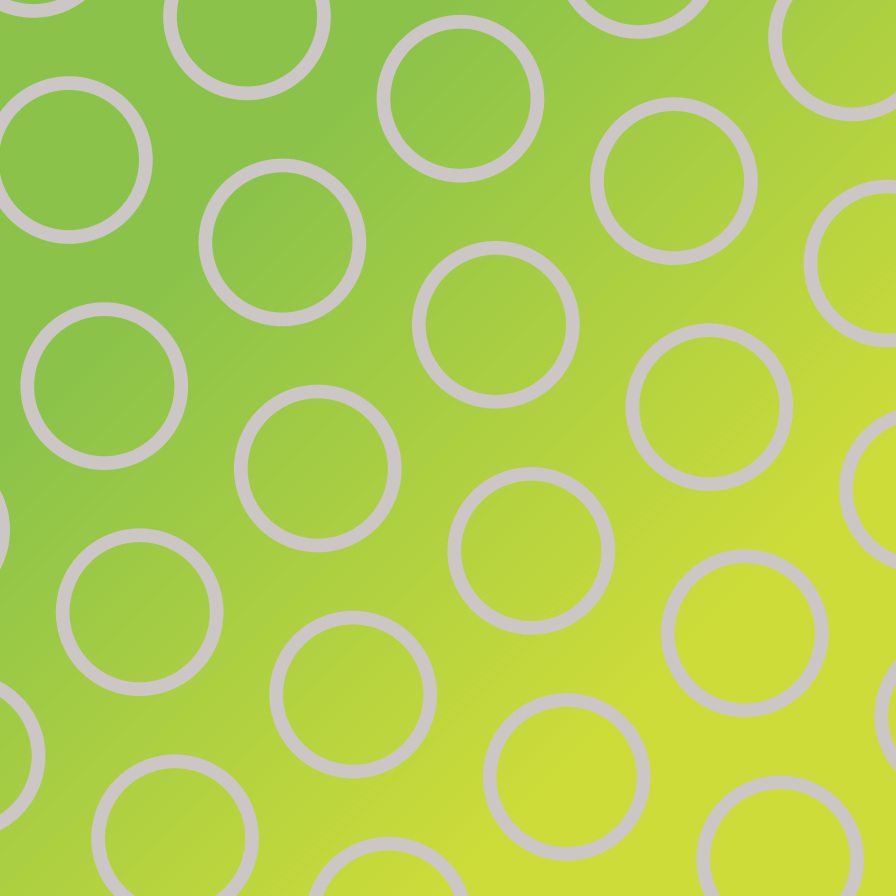
Reproduce this pattern procedurally as a Shadertoy shader.

```glsl
const vec3 LEAF_GREEN = vec3(0.545, 0.765, 0.290);
const vec3 LIME = vec3(0.804, 0.863, 0.224);
const vec3 WARM_GREY = vec3(0.800, 0.776, 0.776);

mat2 rotation(float angle) {
    float c = cos(angle), s = sin(angle);
    return mat2(c, s, -s, c);
}

// Offset from the nearest centre of a rectangular grid
vec2 gridOffset(vec2 p, vec2 cell) {
    return mod(p + 0.5 * cell, cell) - 0.5 * cell;
}

// Offset from the nearest centre of a triangular lattice
vec2 latticeOffset(vec2 p, float spacing) {
    vec2 cell = spacing * vec2(1.0, sqrt(3.0));
    vec2 a = gridOffset(p, cell);
    vec2 b = gridOffset(p - 0.5 * cell, cell);
    return dot(a, a) < dot(b, b) ? a : b;
}

float ringDistance(vec2 p, float radius, float lineWidth) {
    return abs(length(p) - radius) - 0.5 * lineWidth;
}

float coverage(float dist, float pixel) {
    return clamp(0.5 - dist / pixel, 0.0, 1.0);
}

// Diagonal blend with a flat colour at both ends
vec3 diagonalGradient(vec2 uv, vec3 topLeft, vec3 bottomRight) {
    float along = 0.5 * (uv.x + 1.0 - uv.y);
    return mix(topLeft, bottomRight, clamp((along - 0.25) / 0.5, 0.0, 1.0));
}

void mainImage(out vec4 fragColor, in vec2 fragCoord) {
    float pixel = 1.0 / iResolution.y;
    vec2 uv = fragCoord * pixel;

    // Tilted lattice of rings
    vec2 anchor = vec2(0.5534, 0.6375);
    vec2 p = rotation(radians(21.1)) * (uv - anchor);
    vec2 local = latticeOffset(p, 0.2554);
    float ring = ringDistance(local, 0.0859, 0.0153);

    vec3 color = diagonalGradient(uv, LEAF_GREEN, LIME);
    color = mix(color, WARM_GREY, coverage(ring, pixel));
    fragColor = vec4(color, 1.0);
}
```
